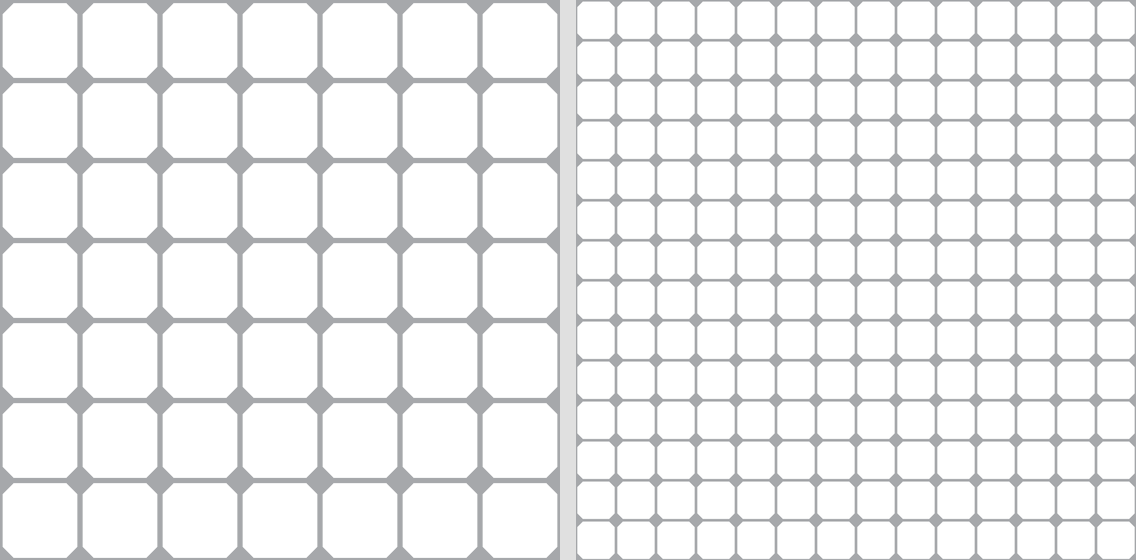
Left, the tile; right, the same tile 2 across and 2 down.
Give the GLSL for this pattern, as a Shadertoy shader.

```glsl
// Seven by seven white octagonal tiles in a flat grey lattice with a diamond at
// each crossing. Distances to the nearest bar and diamond are joined by min,
// in units of one cell; whole repeats make the canvas tile without a seam.

const float REPEATS = 7.0;
const float BAR_HALF_WIDTH = 0.033;
const float DIAMOND_RADIUS = 0.203;
const vec2 LATTICE_OFFSET = vec2(0.0, -0.0065);
const vec3 TILE_COLOUR = vec3(1.0);
const vec3 GROUT_COLOUR = vec3(0.65, 0.66, 0.67);

// Unsigned offset along each axis from the nearest lattice crossing
vec2 foldToCrossing(vec2 p) {
    return abs(fract(p + 0.5) - 0.5);
}

// Signed distance to the crossed bars
float barDistance(vec2 q, float halfWidth) {
    return min(q.x, q.y) - halfWidth;
}

// Signed distance to the edges of a diamond at the crossing
float diamondDistance(vec2 q, float radius) {
    return (q.x + q.y - radius) * inversesqrt(2.0);
}

// Antialiased coverage of the inside of a shape
float coverage(float dist, float pixel) {
    return clamp(0.5 - dist / pixel, 0.0, 1.0);
}

void mainImage(out vec4 fragColor, in vec2 fragCoord) {
    vec2 cell = fragCoord / iResolution.xy * REPEATS;
    float pixel = REPEATS / min(iResolution.x, iResolution.y);

    // Join bars and diamonds into one lattice
    vec2 q = foldToCrossing(cell - LATTICE_OFFSET);
    float lattice = min(barDistance(q, BAR_HALF_WIDTH),
                        diamondDistance(q, DIAMOND_RADIUS));

    vec3 colour = mix(TILE_COLOUR, GROUT_COLOUR, coverage(lattice, pixel));
    fragColor = vec4(colour, 1.0);
}
```
